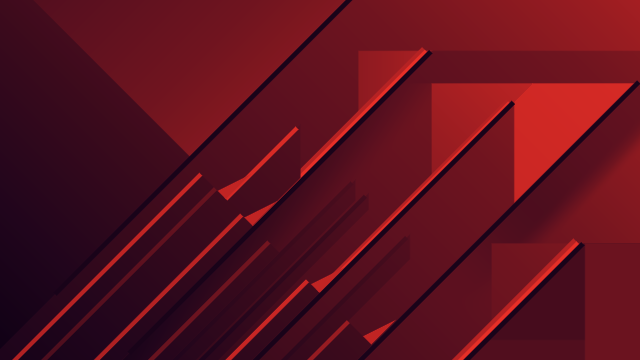
Reproduce this background procedurally as a Shadertoy shader.

```glsl
const int TONES = 8;
const vec3 PALETTE[TONES] = vec3[TONES](
    vec3(.05, .00, .08), vec3(.13, .02, .11), vec3(.23, .04, .11), vec3(.34, .06, .12),
    vec3(.44, .08, .12), vec3(.60, .11, .13), vec3(.79, .15, .14), vec3(.95, .20, .16));

// Dark ridges: diagonal offset, low end, high end, rim width
const int RIDGES = 5;
const vec4 RIDGE[RIDGES] = vec4[RIDGES](
    vec4(-.13, 1.45, 9.00, .00), vec4(1.47, 1.63, 8.87, .13), vec4(3.07, 0., 9.25, .09),
    vec4(4.33, 0., 11.0, .00), vec4(5.60, 0., 8.39, .15));

// Bars, tall ones first: diagonal offset, rim tone, panel width
const int BARS = 10;
const int TALL_BARS = 4;
const vec3 BAR[BARS] = vec3[BARS](
    vec3(.78, 6.4, .64), vec3(2.10, 2.6, .25), vec3(2.42, 2.3, .20), vec3(3.41, 2.5, .30),
    vec3(.18, 6.0, .68), vec3(.53, 3.7, .20), vec3(1.16, 5.8, .30), vec3(1.81, 4.1, .25),
    vec3(2.74, 6.1, .28), vec3(3.72, 5.0, .56));
const float TALL_END = 6.35;
const float SHORT_END = 4.64;

// Glints where the short bars end
const vec4 GLINT_OFFSET = vec4(.78, 1.42, 3.02, 4.27);

vec3 ramp(float tone) {
    float t = clamp(tone, 0., float(TONES) - 1.001);
    int i = int(t);
    return mix(PALETTE[i], PALETTE[i + 1], fract(t));
}

// Coverage of a shape from its signed distance
float cover(float d, float soft) {
    return clamp(.5 - d / soft, 0., 1.);
}

// Area right of "left", under "top", between two diagonals
float facet(vec2 p, float left, float top, float uMin, float uMax, float soft) {
    float u = p.x - p.y;
    return cover(max(max(left - p.x, p.y - top), max(uMin - u, u - uMax)), soft);
}

// Diagonal stripe between two ends
float stripe(vec2 uv, float center, float halfWidth, float low, float high, float soft) {
    return cover(max(abs(uv.x - center) - halfWidth, max(low - uv.y, uv.y - high)), soft);
}

float backdrop(vec2 p, vec2 uv, float soft) {
    float upper = 3. + .42 * (uv.x + 3.6);
    float corner = mix(upper, .1 + .47 * uv.y, cover(uv.y - 4.72, soft));
    return mix(.8 + .37 * uv.y, corner, cover(uv.x + .13, soft));
}

float addFacets(float tone, vec2 p, vec2 uv, float soft) {
    // Shadows falling to the right of the ridges
    tone -= .7 * facet(p, 0., 3.71, 1.47, 9., soft);
    tone += .85 * smoothstep(1.47, 2.2, uv.x) * facet(p, 0., 3.32, 1.47, 9., soft);
    float depth = 1.4 * smoothstep(6., 8.5, uv.y) * (1. - smoothstep(4.75, 5.2, uv.x));
    tone -= depth * facet(p, 0., 3.32, 4.33, 9., soft);
    // Lit triangles
    tone = mix(tone, 4.7 + .8 * (p.x - 4.3), facet(p, 4.30, 3.71, -.13, 1.47, soft));
    tone = mix(tone, 5.1 + .4 * (uv.y - 8.2), facet(p, 5.18, 3.32, 1.47, 3.07, soft));
    tone = mix(tone, 6.1 + .1 * (uv.y - 9.), facet(p, 6.17, 3.32, 3.07, 4.33, soft));
    // Lower right blocks
    tone = mix(tone, 4. + .3 * (uv.y - 7.4), facet(p, 5.90, 1.40, 4.33, 5.60, soft));
    tone = mix(tone, 2.4, facet(p, 0., 1.40, 5.60, 9., soft));
    tone = mix(tone, 2.8, facet(p, 0., .24, 5.60, 9., soft));
    return mix(tone, 3.8, facet(p, 7.02, 1.40, 5.60, 9., soft));
}

float addBar(float tone, vec2 p, vec2 uv, vec3 bar, bool tall, float soft) {
    float end = tall ? TALL_END : SHORT_END;
    float cap = tall ? p.x - .5 * (bar.x + end) - .04 : uv.y - end;
    float across = abs(uv.x - bar.x - .5 * bar.z) - .5 * bar.z;
    float shade = .4 + .38 * uv.y;
    tone = mix(tone, shade, cover(max(across, cap), soft));
    float fade = mix(.38, .12, smoothstep(3., 4.5, bar.y)); // dim rims sink into the panel
    float rim = bar.y - fade * (end - uv.y);
    return mix(tone, rim, stripe(uv, bar.x, .037, -1., end, soft));
}

void mainImage(out vec4 fragColor, in vec2 fragCoord) {
    float scale = 4.32 / iResolution.y;
    vec2 p = fragCoord * scale;
    vec2 uv = vec2(p.x - p.y, p.x + p.y); // across and along the diagonals
    float soft = 1.5 * scale;

    float tone = addFacets(backdrop(p, uv, soft), p, uv, soft);

    // Rims beside the ridges: a dim outer band and a bright inner one
    for (int i = 0; i < RIDGES; i++) {
        vec4 r = RIDGE[i];
        float lit = step(.01, r.w);
        float edge = r.x - .03;
        float outer = stripe(uv, edge - .5 * r.w, .5 * r.w, SHORT_END, r.z - .05, soft);
        float inner = stripe(uv, edge - .25 * r.w, .25 * r.w, SHORT_END, r.z - .05, soft);
        tone = mix(tone, 5.6, outer * lit);
        tone = mix(tone, 6.7, inner * lit);
    }
    for (int i = 0; i < BARS; i++)
        tone = addBar(tone, p, uv, BAR[i], i < TALL_BARS, soft);

    // Tapering glints
    for (int i = 0; i < 4; i++) {
        float width = .2 * (1. - (uv.y - SHORT_END) / .6);
        float d = max(abs(uv.x - GLINT_OFFSET[i] + .5 * width) - .5 * width, SHORT_END - uv.y);
        tone = mix(tone, 5.8, cover(d, soft) * step(0., width));
    }
    // Dark ridge lines
    for (int i = 0; i < RIDGES; i++) {
        vec4 r = RIDGE[i];
        tone = mix(tone, .6, stripe(uv, r.x, .04, r.y, r.z, soft));
    }
    fragColor = vec4(ramp(tone), 1.);
}
```
